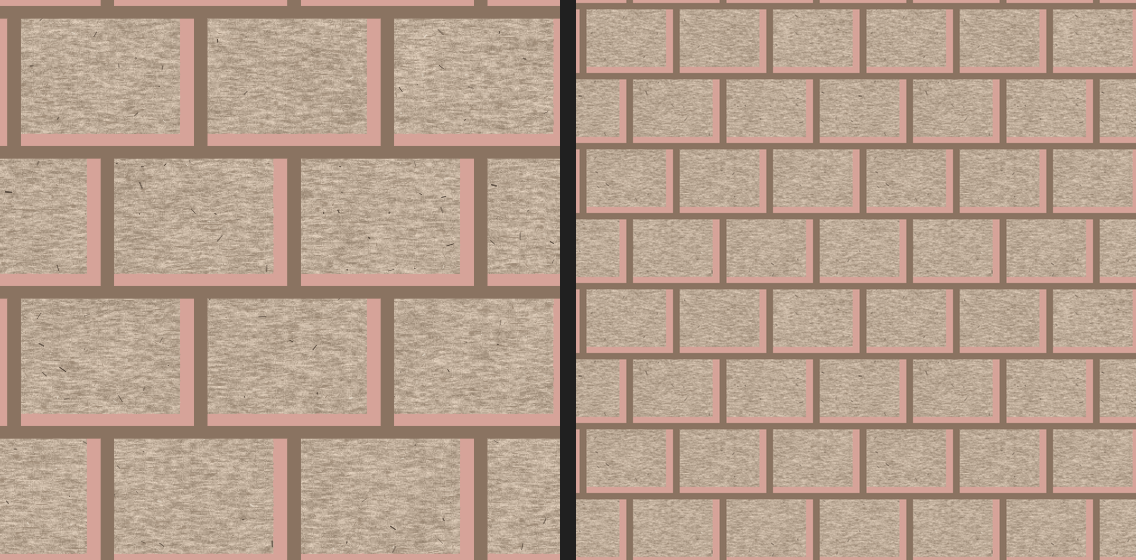
Left: one tile. Right: repeated 2 by 2.
Give the GLSL for this pattern, as a three.js fragment shader.

```glsl
varying vec2 vUv;

const vec2 REPEATS = vec2(3.0, 4.0);          // bricks across and down
const vec2 GRID_SHIFT = vec2(-0.0251, 0.0218);
const vec2 HALF_GAP = vec2(0.0121, 0.0114);   // half the mortar width
const vec2 SHADE_SIZE = vec2(0.0247, 0.0215); // pink strip: right, bottom
const float EDGE = 0.0008;                    // edge softness
const float EDGE_WEAR = 0.0012;
const float PAPER_CONTRAST = 0.32;
const float FIBRE_WAVE = 0.006;

const vec3 MORTAR = vec3(0.54, 0.45, 0.38);
const vec3 PINK = vec3(0.84, 0.64, 0.60);
const vec3 PAPER = vec3(0.742, 0.672, 0.597);
const vec3 FIBRE_DARK = vec3(0.58, 0.50, 0.42);
const vec3 FIBRE_PALE = vec3(0.85, 0.79, 0.72);
const vec3 FLECK_DARK = vec3(0.27, 0.22, 0.18);
const vec3 FLECK_PALE = vec3(0.90, 0.86, 0.80);

float hash(vec2 p) {
  return fract(sin(dot(p, vec2(12.9898, 78.233))) * 43758.5453);
}

// Value noise that wraps after the given whole number of cells
float noise(vec2 uv, vec2 cells) {
  vec2 p = uv * cells;
  vec2 i = floor(p);
  vec2 f = fract(p);
  f = f * f * (3.0 - 2.0 * f);
  vec2 a = mod(i, cells);
  vec2 b = mod(i + 1.0, cells);
  return mix(mix(hash(a), hash(vec2(b.x, a.y)), f.x),
             mix(hash(vec2(a.x, b.y)), hash(b), f.x), f.y);
}

// Scattered short strokes, at most one per cell, kept clear of cell borders
float flecks(vec2 uv, float cells, float chance, float maxLength, float seed) {
  vec2 id = mod(floor(uv * cells), cells) + seed;
  vec2 centre = 0.25 + 0.5 * vec2(hash(id), hash(id + 17.3));
  vec2 p = (fract(uv * cells) - centre) / cells;
  float size = hash(id + 31.7);
  float angle = 3.14159 * hash(id + 47.1);
  vec2 along = vec2(cos(angle), sin(angle));
  float halfLength = maxLength * size * size;
  float d = length(p - along * clamp(dot(p, along), -halfLength, halfLength));
  float radius = mix(0.0007, 0.0014, hash(id + 59.9));
  float strength = mix(0.4, 1.0, hash(id + 73.3));
  return step(hash(id + 89.5), chance) * strength
       * (1.0 - smoothstep(radius - EDGE, radius + EDGE, d));
}

// Fibrous recycled paper
vec3 paper(vec2 uv) {
  vec2 p = uv;
  p.y += FIBRE_WAVE * (noise(uv, vec2(24.0, 16.0)) - 0.5);
  float tone = 0.5 * (noise(p, vec2(90.0, 384.0)) - 0.5)
             + 0.3 * (noise(p, vec2(48.0, 230.0)) - 0.5)
             + 0.4 * (noise(uv, vec2(500.0)) - 0.5)
             + 0.1 * (noise(uv, vec2(16.0, 20.0)) - 0.5);
  vec3 col = PAPER + PAPER_CONTRAST * tone;

  float darkFibre = smoothstep(0.76, 0.98, noise(p + 0.37, vec2(80.0, 320.0)));
  float paleFibre = smoothstep(0.80, 0.98, noise(p + 0.71, vec2(110.0, 340.0)));
  col = mix(col, FIBRE_DARK, 0.6 * darkFibre);
  col = mix(col, FIBRE_PALE, 0.6 * paleFibre);

  col = mix(col, FIBRE_DARK, 0.7 * flecks(uv, 56.0, 0.16, 0.003, 3.0));
  col = mix(col, FLECK_DARK, 0.85 * flecks(uv, 22.0, 0.26, 0.0065, 11.0));
  col = mix(col, FLECK_PALE, 0.8 * flecks(uv, 26.0, 0.14, 0.004, 23.0));
  return col;
}

void main() {
  // Running bond: alternate rows shift by half a brick
  vec2 grid = (vUv + GRID_SHIFT) * REPEATS;
  grid.x += 0.5 * (1.0 - mod(floor(grid.y), 2.0));
  vec2 cell = 1.0 / REPEATS;
  vec2 p = fract(grid) * cell;

  // Whole brick, measured from its nearest side
  vec2 inset = min(p, cell - p) - HALF_GAP;
  float brick = smoothstep(-EDGE, EDGE, min(inset.x, inset.y));

  // Paper face, leaving the strips at right and bottom
  float right = cell.x - HALF_GAP.x - SHADE_SIZE.x - p.x;
  float bottom = p.y - HALF_GAP.y - SHADE_SIZE.y;
  float wear = EDGE_WEAR * (noise(vUv, vec2(256.0)) - 0.5);
  float face = smoothstep(-EDGE, EDGE, min(right, bottom) + wear);

  vec3 col = mix(PINK, paper(vUv), face);
  gl_FragColor = vec4(mix(MORTAR, col, brick), 1.0);
}
```
